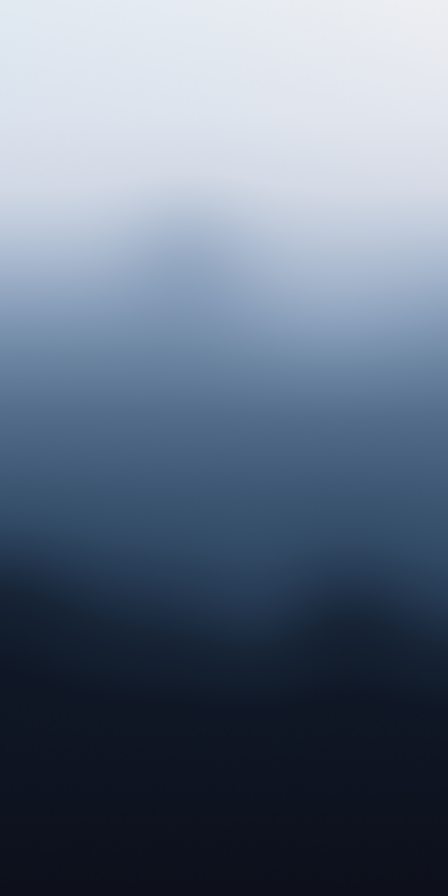
Give the GLSL for this background, as a Shadertoy shader.

```glsl
// A soft misty backdrop: pale sky sinking through slate blue into near-black navy.
// A vertical colour ramp is bent by broad Gaussian swells, so that the haze
// and the dark lower bank rise and fall gently across the width.

#define STOP_COUNT 14
#define PLUME_LIFT 0.034
#define HAZE_DROP 0.022
#define LEFT_BANK_LIFT 0.055
#define RIGHT_BANK_LIFT 0.022
#define VALLEY_DROP 0.020
#define GRAIN 0.003

// Heights measured downward from the top edge.
const float stopDepth[STOP_COUNT] = float[](
    0.00, 0.13, 0.21, 0.26, 0.30, 0.345, 0.39,
    0.46, 0.54, 0.61, 0.66, 0.71, 0.79, 1.00);

const vec3 stopColor[STOP_COUNT] = vec3[](
    vec3(0.905, 0.925, 0.948), vec3(0.870, 0.893, 0.930),
    vec3(0.828, 0.853, 0.900), vec3(0.735, 0.782, 0.850),
    vec3(0.640, 0.706, 0.795), vec3(0.530, 0.615, 0.725),
    vec3(0.435, 0.535, 0.645), vec3(0.325, 0.427, 0.545),
    vec3(0.245, 0.348, 0.460), vec3(0.190, 0.285, 0.390),
    vec3(0.140, 0.215, 0.310), vec3(0.090, 0.145, 0.215),
    vec3(0.058, 0.088, 0.145), vec3(0.050, 0.062, 0.105));

// Smooth elliptical swell with a peak of one.
float swell(vec2 p, vec2 center, vec2 radius) {
    vec2 d = (p - center) / radius;
    return exp(-dot(d, d));
}

vec3 ramp(float depth) {
    vec3 color = stopColor[0];
    for (int i = 1; i < STOP_COUNT; i++) {
        float blend = clamp((depth - stopDepth[i - 1])
                          / (stopDepth[i] - stopDepth[i - 1]), 0.0, 1.0);
        color = mix(color, stopColor[i], blend);
    }
    return color;
}

float hash(vec2 p) {
    return fract(sin(dot(p, vec2(12.99, 78.23))) * 43758.5);
}

void mainImage(out vec4 fragColor, in vec2 fragCoord) {
    vec2 uv = fragCoord / iResolution.xy;
    float depth = 1.0 - uv.y;

    // Upper haze: a dark plume left of centre, brighter mist to its right.
    depth += PLUME_LIFT * swell(uv, vec2(0.42, 0.73), vec2(0.16, 0.09));
    depth -= HAZE_DROP * swell(uv, vec2(0.74, 0.64), vec2(0.25, 0.09));

    // Lower bank: dark shoulders on either side of a shallow valley.
    depth += LEFT_BANK_LIFT * swell(uv, vec2(-0.03, 0.32), vec2(0.23, 0.11));
    depth += RIGHT_BANK_LIFT * swell(uv, vec2(0.78, 0.30), vec2(0.14, 0.08));
    depth -= VALLEY_DROP * swell(uv, vec2(0.57, 0.31), vec2(0.14, 0.10));
    depth -= VALLEY_DROP * swell(uv, vec2(1.04, 0.33), vec2(0.16, 0.12));

    vec3 color = ramp(depth);

    // Cool the upper left and warm the upper right.
    float sky = smoothstep(0.65, 1.0, uv.y);
    color += vec3(0.022, 0.010, 0.001) * (uv.x - 0.5) * 2.0 * sky;

    // Fine grain hides banding.
    color += GRAIN * (hash(floor(uv * vec2(256.0, 512.0))) - 0.5);
    fragColor = vec4(clamp(color, 0.0, 1.0), 1.0);
}
```
